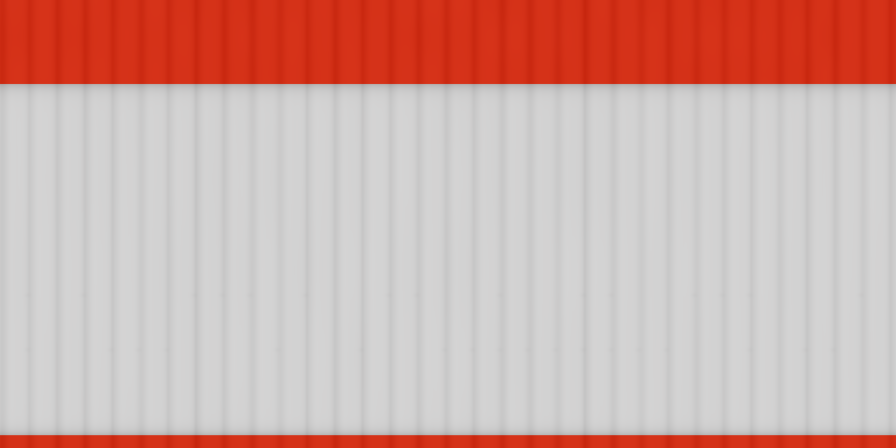
This pattern is drawn by a Shadertoy shader. Its source:

```glsl
float hash(vec2 p) {
    return fract(sin(dot(p, vec2(127.1, 311.7))) * 43758.5453);
}

float noise(vec2 p) {
    vec2 i = floor(p), f = fract(p);
    f = f * f * (3.0 - 2.0 * f);
    return mix(mix(hash(i), hash(i + vec2(1, 0)), f.x),
               mix(hash(i + vec2(0, 1)), hash(i + vec2(1, 1)), f.x), f.y);
}

float bell(float d, float width) {
    return exp(-d * d / (width * width));
}

void mainImage(out vec4 fragColor, in vec2 fragCoord) {
    vec2 uv = fragCoord / iResolution.xy;
    float soft = 0.7 / iResolution.y;

    // Vertical ribs: x is the signed distance to the nearest groove, in rib widths
    float ribPos = (uv.x - 0.0339) / 0.031;
    float rib = floor(ribPos + 0.5);
    float x = ribPos - rib;
    float wear = hash(vec2(rib, 3.0));
    float groove = bell(x, 0.17) * mix(0.75, 1.0, wear);
    float crease = bell(x + 0.04, 0.06) * hash(vec2(rib, 8.0));
    float sheen = bell(x - 0.32, 0.12);

    // Pale sheet metal
    float shade = 0.826 - 0.038 * groove - 0.022 * crease + 0.004 * sheen;
    shade += 0.006 * (noise(uv * vec2(40.0, 5.0)) - 0.5);

    // Faint fastener marks in two rows
    for (int row = 0; row < 2; row++) {
        float y = uv.y - (row == 0 ? 0.341 : 0.219);
        float present = step(0.5, hash(vec2(rib, float(row) + 20.0)));
        shade -= 0.012 * present * bell(x + 0.1, 0.12) * bell(y, 0.005);
    }

    // Soft shadows beside the painted bands
    shade -= 0.13 * exp(-max(0.8125 - uv.y, 0.0) / 0.012);
    shade -= 0.12 * exp(-max(uv.y - 0.0286, 0.0) / 0.010);
    vec3 metal = shade * vec3(1.0, 0.998, 0.998);

    // Red bands with shallower ribs
    vec3 red = vec3(0.836, 0.196, 0.096);
    red -= vec3(0.045, 0.036, 0.03) * groove + 0.012 * crease;
    red += 0.008 * (noise(uv * vec2(40.0, 12.0)) - 0.5);
    float band = smoothstep(-soft, soft, uv.y - 0.8125)
               + smoothstep(-soft, soft, 0.0286 - uv.y);

    fragColor = vec4(mix(metal, red, band), 1.0);
}
```
